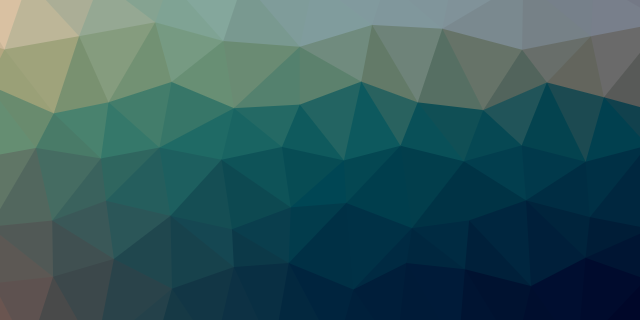
A Shadertoy shader for this background:

```glsl
const float JITTER = 0.025;        // sideways scatter of the vertices
const float SHADE_VARIATION = 0.07;
const float FIRST_COLOR = 0.04;    // depth of the first colour stop
const float COLOR_STEP = 0.182;
const float FIRST_ROW = -0.06;     // nominal depth of the first vertex row
const float ROW_STEP = 0.193;
const float REACH_UP = 0.11;       // how far a row may rise or sink
const float REACH_DOWN = 0.045;
const int LAST_BAND = 5;
const float TAU = 6.2831853;

// Each vertex row is a wave: mean depth, amplitude, period, crest position
const vec4 ROW_WAVE[7] = vec4[7](
    vec4(-0.06, 0.0, 1.0, 0.0),
    vec4(0.112, 0.044, 0.80, 0.05),
    vec4(0.307, -0.052, 0.612, 0.516),
    vec4(0.48, 0.026, 0.39, 0.646),
    vec4(0.672, 0.047, 0.651, 0.69),
    vec4(0.854, 0.052, 0.516, 1.086),
    vec4(1.10, 0.0, 1.0, 0.0));

// Start and spacing of the vertices along each row
const vec2 ROW_SPACING[7] = vec2[7](
    vec2(0.10, 0.22), vec2(0.02, 0.229), vec2(0.156, 0.193), vec2(0.117, 0.19),
    vec2(0.156, 0.1875), vec2(0.167, 0.185), vec2(0.10, 0.19));

// Vertical gradients, top to bottom, at four positions across the canvas
const vec3 LEFT[6] = vec3[6](
    vec3(0.84, 0.75, 0.63), vec3(0.66, 0.63, 0.46), vec3(0.39, 0.55, 0.44),
    vec3(0.36, 0.43, 0.38), vec3(0.37, 0.36, 0.34), vec3(0.41, 0.33, 0.31));
const vec3 QUARTER[6] = vec3[6](
    vec3(0.50, 0.65, 0.58), vec3(0.44, 0.58, 0.46), vec3(0.15, 0.44, 0.40),
    vec3(0.12, 0.36, 0.36), vec3(0.12, 0.29, 0.32), vec3(0.10, 0.24, 0.28));
const vec3 CENTRE[6] = vec3[6](
    vec3(0.51, 0.62, 0.63), vec3(0.39, 0.51, 0.42), vec3(0.06, 0.36, 0.37),
    vec3(0.0, 0.27, 0.32), vec3(0.0, 0.20, 0.28), vec3(0.0, 0.14, 0.24));
const vec3 RIGHT[6] = vec3[6](
    vec3(0.46, 0.48, 0.53), vec3(0.39, 0.37, 0.35), vec3(0.0, 0.24, 0.30),
    vec3(0.0, 0.16, 0.25), vec3(0.0, 0.09, 0.20), vec3(0.0, 0.02, 0.16));

float hash(vec2 p) {
    return fract(sin(dot(p, vec2(12.9898, 78.233))) * 43758.5453);
}

vec2 meshVertex(float column, int row, vec4 wave, vec2 spacing) {
    float x = spacing.x + spacing.y * column;
    x += JITTER * (hash(vec2(column, row)) - 0.5);
    return vec2(x, wave.x + wave.y * cos(TAU * (x - wave.w) / wave.z));
}

// Smooth colour field; x runs 0 to 2 and depth runs 0 to 1
vec3 fieldColor(vec2 p) {
    float band = clamp((p.y - FIRST_COLOR) / COLOR_STEP, 0.0, 5.0);
    int i = min(int(band), 4);
    float t = band - float(i);
    float x = clamp(p.x * 0.5, 0.0, 1.0);
    vec3 quarter = mix(QUARTER[i], QUARTER[i + 1], t);
    vec3 centre = mix(CENTRE[i], CENTRE[i + 1], t);
    if (x < 0.25) return mix(mix(LEFT[i], LEFT[i + 1], t), quarter, x * 4.0);
    if (x < 0.5) return mix(quarter, centre, x * 4.0 - 1.0);
    return mix(centre, mix(RIGHT[i], RIGHT[i + 1], t), x * 2.0 - 1.0);
}

float cross2(vec2 a, vec2 b) {
    return a.x * b.y - a.y * b.x;
}

float edgeDistance(vec2 p, vec2 a, vec2 b) {
    return cross2(normalize(b - a), p - a);
}

// Adds a flat facet; alpha accumulates coverage
void addFacet(inout vec4 sum, vec2 p, vec2 a, vec2 b, vec2 c, float pixel) {
    float winding = sign(cross2(b - a, c - a));
    float inside = min(winding * edgeDistance(p, a, b),
                   min(winding * edgeDistance(p, b, c),
                       winding * edgeDistance(p, c, a)));
    float coverage = clamp(0.5 + inside / pixel, 0.0, 1.0);
    if (coverage <= 0.0) return;
    vec2 middle = (a + b + c) / 3.0;
    float shade = 1.0 + SHADE_VARIATION * (hash(middle) - 0.5);
    sum += coverage * vec4(fieldColor(middle) * shade, 1.0);
}

void mainImage(out vec4 fragColor, in vec2 fragCoord) {
    vec2 uv = fragCoord / iResolution.xy;
    vec2 p = vec2(2.0 * uv.x, 1.0 - uv.y);
    float pixel = 1.0 / iResolution.y;
    vec4 sum = vec4(0.0);

    // Only the bands whose wavy borders can reach this depth
    float depth = p.y - FIRST_ROW;
    int first = max(int(floor((depth - REACH_DOWN) / ROW_STEP)), 0);
    int last = min(int((depth + REACH_UP) / ROW_STEP), LAST_BAND);
    for (int row = first; row <= last; row++) {
        vec4 upper = ROW_WAVE[row], lower = ROW_WAVE[row + 1];
        vec2 upperStep = ROW_SPACING[row], lowerStep = ROW_SPACING[row + 1];
        float t = clamp((p.y - upper.x) / (lower.x - upper.x), 0.0, 1.0);
        vec2 spacing = mix(upperStep, lowerStep, t);
        float column = floor((p.x - spacing.x) / spacing.y) - 1.0;

        // Split the nearby cells along their shorter diagonals
        vec2 a = meshVertex(column, row, upper, upperStep);
        vec2 b = meshVertex(column, row + 1, lower, lowerStep);
        for (int k = 1; k <= 3; k++) {
            vec2 c = meshVertex(column + float(k), row, upper, upperStep);
            vec2 d = meshVertex(column + float(k), row + 1, lower, lowerStep);
            bool falling = distance(a, d) < distance(b, c);
            addFacet(sum, p, a, b, falling ? d : c, pixel);
            addFacet(sum, p, c, d, falling ? a : b, pixel);
            a = c;
            b = d;
        }
    }
    fragColor = vec4(sum.rgb / max(sum.a, 0.001), 1.0);
}
```
